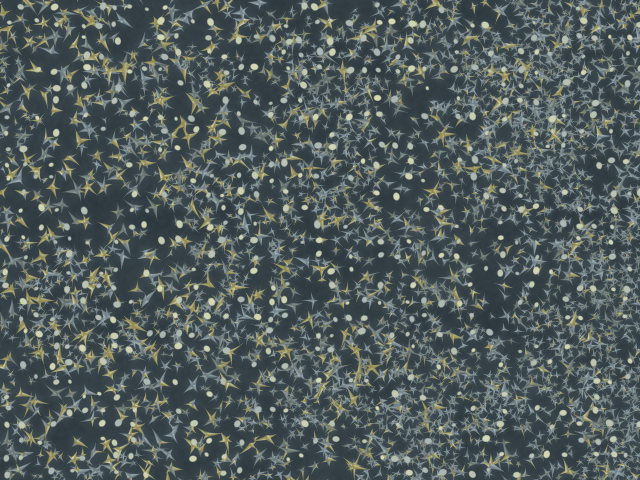
This texture is drawn by a WebGL 1 fragment shader. Its source:

```glsl
precision highp float;

uniform vec2 u_resolution;

const vec3 DEEP = vec3(0.165, 0.212, 0.230);
const vec3 SLATE = vec3(0.265, 0.315, 0.345);
const vec3 MOSS = vec3(0.39, 0.43, 0.40);
const vec3 STEEL = vec3(0.45, 0.52, 0.57);
const vec3 SILVER = vec3(0.66, 0.71, 0.70);
const vec3 OCHRE = vec3(0.58, 0.54, 0.32);
const vec3 CREAM = vec3(0.84, 0.85, 0.70);
const float SOFTNESS = 0.0017;
const float TAU = 6.2831853;

// Sineless hashes
float hash(vec2 p) {
  vec3 q = fract(p.xyx * 0.1031);
  q += dot(q, q.yzx + 33.33);
  return fract((q.x + q.y) * q.z);
}

vec2 hash2(vec2 p) {
  return vec2(hash(p + 17.3), hash(p + 61.7));
}

float noise(vec2 p) {
  vec2 i = floor(p);
  vec2 f = fract(p);
  f = f * f * (3.0 - 2.0 * f);
  float low = mix(hash(i), hash(i + vec2(1.0, 0.0)), f.x);
  float high = mix(hash(i + vec2(0.0, 1.0)), hash(i + 1.0), f.x);
  return mix(low, high, f.y);
}

// Tapered, slightly bent needle: x is coverage, y is position across it
vec2 needle(vec2 p, float angle, float len, float width, float bend, float edge) {
  vec2 dir = vec2(cos(angle), sin(angle));
  float along = dot(p, dir) / len;
  float across = dot(p, vec2(-dir.y, dir.x)) + bend * along * along;
  float outside = abs(across) - width * (1.0 - along);
  float cover = 1.0 - smoothstep(-edge, edge, outside);
  cover *= smoothstep(-0.15, 0.06, along);
  return vec2(cover, across / width);
}

// One star of three to five uneven needles
vec3 drawStar(vec3 color, vec2 p, vec2 id, float warmth, float edge) {
  float turn = hash(id + 5.1) * TAU;
  float count = 3.0 + floor(hash(id + 8.6) * 3.0);
  float starWarmth = warmth * 2.0 * hash(id + 2.9);
  float brightness = hash(id + 11.4);
  for (int i = 0; i < 5; i++) {
    float arm = float(i);
    if (arm >= count) break;
    vec2 armId = id + arm * 7.31;
    vec2 r = hash2(armId);
    float angle = turn + TAU * (arm + 0.8 * r.x) / count;
    float len = mix(0.36, 0.88, r.y * r.y);
    float width = mix(0.09, 0.17, hash(armId + 3.7));
    vec2 n = needle(p, angle, len, width, 0.24 * (r.x - 0.5), edge);
    float isWarm = step(hash(armId + 9.2), starWarmth);
    vec3 shade = mix(mix(MOSS, STEEL, brightness), OCHRE, isWarm);
    vec3 light = mix(SILVER, CREAM, isWarm);
    float facet = smoothstep(-0.5, 0.8, n.y) * mix(0.45, 1.0, brightness);
    color = mix(color, mix(shade, light, facet), n.x);
  }
  return color;
}

// Scattered stars: patchiness groups them, drift makes them denser rightward
vec3 starLayer(vec3 color, vec2 p, float scale, float chance,
               float patchiness, float drift, float warmth, float seed) {
  vec2 grid = p * scale;
  for (int y = -1; y <= 1; y++) {
    for (int x = -1; x <= 1; x++) {
      vec2 cell = floor(grid) + vec2(float(x), float(y));
      vec2 id = cell + seed;
      vec2 site = cell / scale;
      float density = chance + patchiness * (noise(site * 7.0 + seed) - 0.5);
      density += drift * (site.x - 0.7);
      if (hash(id) > density) continue;
      vec2 q = grid - cell - mix(vec2(0.12), vec2(0.88), hash2(id));
      float glow = 0.6 * exp(-5.0 * dot(q, q));
      color = max(color, mix(color, SLATE, glow));
      float localWarmth = warmth * (1.35 - 0.6 * site.x);
      color = drawStar(color, q, id, localWarmth, SOFTNESS * scale);
    }
  }
  return color;
}

// Rounded pale grains
vec3 grainLayer(vec3 color, vec2 p, float scale, float chance, float seed) {
  vec2 grid = p * scale;
  vec2 cell = floor(grid);
  vec2 id = cell + seed;
  vec2 q = grid - cell - mix(vec2(0.3), vec2(0.7), hash2(id));
  float angle = hash(id + 4.4) * TAU;
  float stretch = dot(q, vec2(cos(angle), sin(angle)));
  float radius = mix(0.10, 0.21, hash(id + 6.8));
  float outside = sqrt(dot(q, q) - 0.35 * stretch * stretch) - radius;
  float edge = SOFTNESS * scale;
  float cover = 1.0 - smoothstep(-edge, edge, outside);
  vec3 tint = mix(SILVER, CREAM, hash(id + 1.9));
  return mix(color, tint, cover * step(hash(id), chance));
}

void main() {
  vec2 p = gl_FragCoord.xy / u_resolution.y;

  // Dark mottled ground
  float mottle = 0.6 * noise(p * 9.0) + 0.4 * noise(p * 150.0);
  vec3 color = mix(DEEP, SLATE, 0.5 * mottle);

  // Fine clusters, small stars, large stars, then grains
  color = starLayer(color, p, 66.0, 0.20, 1.1, 0.4, 0.10, 40.0);
  color = starLayer(color, p, 45.0, 0.50, 0.6, 0.5, 0.22, 90.0);
  color = starLayer(color, p, 29.0, 0.52, 0.4, -0.5, 0.42, 150.0);
  color = grainLayer(color, p, 31.0, 0.42, 210.0);

  gl_FragColor = vec4(color, 1.0);
}
```
